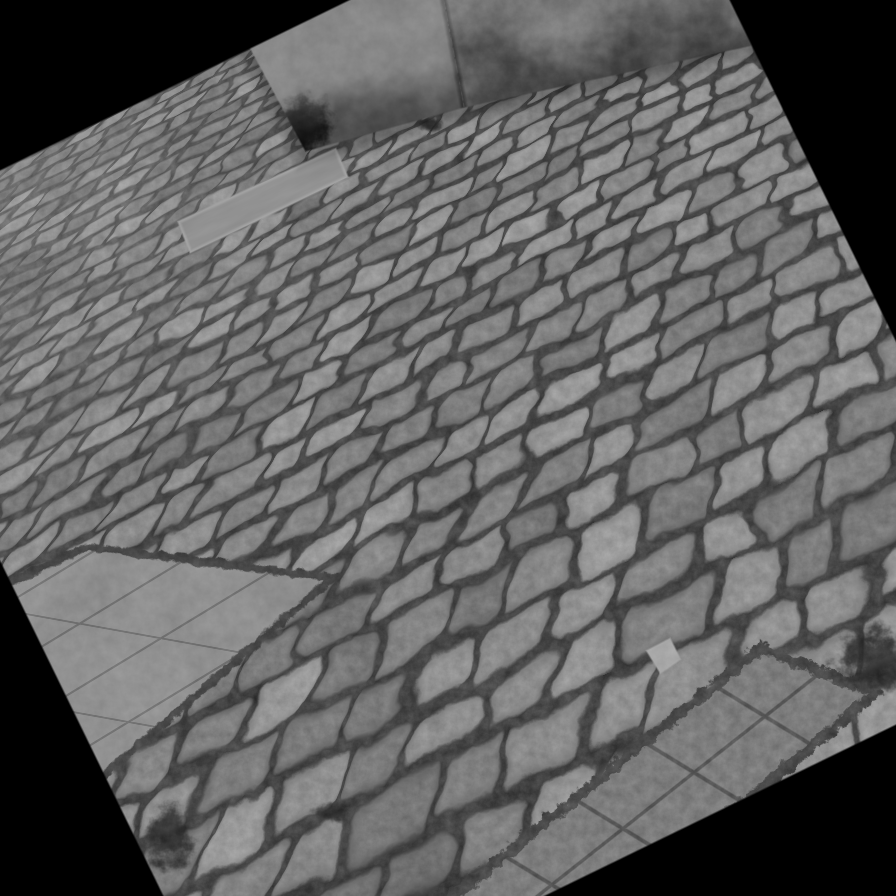
A three.js fragment shader for this texture:

```glsl
varying vec2 vUv;

float hash(vec2 p) {
  vec3 q = fract(p.xyx * vec3(0.1031, 0.103, 0.0973));
  q += dot(q, q.yzx + 33.33);
  return fract((q.x + q.y) * q.z);
}

vec2 gradient(vec2 cell) {
  float angle = 6.2832 * hash(cell);
  return vec2(cos(angle), sin(angle));
}

float noise(vec2 p) {
  vec2 i = floor(p), f = fract(p), w = f * f * f * (f * (f * 6.0 - 15.0) + 10.0);
  vec2 e = vec2(1.0, 0.0);
  float low = mix(dot(gradient(i), f), dot(gradient(i + e), f - e), w.x);
  float high = mix(dot(gradient(i + e.yx), f - e.yx), dot(gradient(i + 1.0), f - 1.0), w.x);
  return mix(low, high, w.y);
}

float fbm(vec2 p) {
  float sum = 0.0, amp = 1.0;
  for (int i = 0; i < 4; i++) {
    sum += amp * noise(p);
    p = p * 2.03 + 7.1;
    amp *= 0.55;
  }
  return sum;
}

// Signed distance to the left of an edge
float edge(vec2 p, vec2 a, vec2 b) {
  vec2 d = normalize(b - a);
  return dot(p - a, vec2(-d.y, d.x));
}

// Clockwise convex quad, negative inside
float quad(vec2 p, vec2 a, vec2 b, vec2 c, vec2 d) {
  return max(max(edge(p, a, b), edge(p, b, c)), max(edge(p, c, d), edge(p, d, a)));
}

float fill(float d) { return smoothstep(0.0015, -0.0015, d); }

float blot(vec2 p, vec2 centre, vec2 radius) {
  return smoothstep(1.2, 0.5, length((p - centre) / radius) + 0.5 * fbm(p * 45.0));
}

float joint(float x, float width) {
  return smoothstep(width, width * 0.3, abs(fract(x) - 0.5));
}

// Rows of setts receding towards a horizon
float cobbles(vec2 f, float grain) {
  vec2 g = vec2((f.x - 1.5) * 15.0, 30.0) / (1.55 - f.y);
  g += 0.3 * vec2(noise(g * 0.8), noise(g * 0.7 + 40.0));
  g += 0.13 * vec2(noise(g * 2.3 + 9.0), noise(g * 2.3 + 23.0));
  float row = floor(g.y);
  g.x += 0.5 * row + 0.6 * hash(vec2(row, 3.0)) + 0.35 * noise(vec2(g.x * 0.9, row * 5.3));
  vec2 id = vec2(floor(g.x), row);
  float tone = hash(id + 60.0);
  vec2 c = fract(g) - 0.5;
  c.y += c.x * 0.22 * (hash(id + 90.0) - 0.5);
  vec2 size = vec2(0.87, 0.43) - 0.09 * vec2(hash(id + 130.0), hash(id + 170.0));
  vec2 q = abs(c * vec2(1.9, 1.0)) - size + 0.17;
  float d = length(max(q, 0.0)) + min(max(q.x, q.y), 0.0) - 0.17 + 0.06 * grain;
  float far = smoothstep(0.5, 1.0, f.y) * smoothstep(0.8, 0.1, f.x);
  float stone = 0.535 + 0.13 * (tone - 0.5) + 0.07 * grain - 0.05 * smoothstep(-0.16, 0.0, d);
  float soil = 0.27 + 0.09 * grain + 0.14 * far;
  return mix(soil, stone, smoothstep(0.06, -0.04 - 0.06 * far, d));
}

void main() {
  vec2 p = vUv;
  // Tilted frame
  vec2 f = vec2(0.899 * p.x + 0.438 * p.y - 0.165, 0.899 * p.y - 0.438 * p.x + 0.266);
  float grain = fbm(p * 75.0), stain = fbm(p * 11.0);
  float shade = cobbles(f, grain) + 0.035 * stain;
  shade *= 1.0 - 0.2 * smoothstep(0.22, 0.0, f.y) * smoothstep(0.45, 0.1, f.x);

  // Paved corner on the left
  float paving = quad(p, vec2(0.0, 0.34), vec2(0.098, 0.385), vec2(0.36, 0.352), vec2(0.11, 0.135));
  paving += 0.004 * grain;
  float seams = max(joint(dot(p, vec2(-8.5, 14.0)), 0.03), joint(dot(p, vec2(1.8, 10.0)) + 0.3, 0.016));
  float slab = 0.565 + 0.03 * grain + 0.04 * stain - 0.12 * seams;
  shade = mix(shade, 0.28 + 0.07 * grain, fill(paving - 0.009));
  shade = mix(shade, slab, fill(paving));

  // Paved strip at the lower right
  float strip = quad(p, vec2(0.43, -0.07), vec2(0.85, 0.27), vec2(0.965, 0.225), vec2(0.77, 0.06));
  strip += 0.007 * grain;
  seams = max(joint(dot(p, vec2(-7.5, 9.5)), 0.035), joint(dot(p, vec2(5.5, 9.0)), 0.035));
  shade = mix(shade, 0.29 + 0.08 * grain, fill(strip - 0.012));
  shade = mix(shade, 0.49 + 0.07 * grain - 0.15 * seams, fill(strip));

  // Pale board and small tile
  float board = quad(p, vec2(0.198, 0.753), vec2(0.375, 0.835), vec2(0.389, 0.802), vec2(0.212, 0.717));
  float boardTone = 0.57 + 0.03 * fbm(f * vec2(12.0, 70.0)) + 0.07 * smoothstep(-0.005, -0.001, board);
  shade = mix(shade, boardTone, fill(board));
  float tile = quad(p, vec2(0.721, 0.274), vec2(0.748, 0.288), vec2(0.76, 0.264), vec2(0.737, 0.248));
  shade = mix(shade, 0.66 + 0.03 * grain, fill(tile));

  // Dirt and holes
  float dirt = blot(p, vec2(0.975, 0.265), vec2(0.04, 0.035));
  dirt = max(dirt, blot(p, vec2(0.19, 0.065), vec2(0.025, 0.035)));
  dirt = max(dirt, blot(p, vec2(0.373, 0.094), vec2(0.021, 0.012)));
  dirt = max(dirt, blot(p, vec2(0.48, 0.862), vec2(0.013, 0.008)));
  shade = mix(shade, 0.17 + 0.06 * grain, 0.85 * dirt);

  // Two weathered wall faces
  float nearFace = quad(p, vec2(0.223, 1.05), vec2(0.486, 1.05), vec2(0.518, 0.88), vec2(0.341, 0.831));
  float farFace = quad(p, vec2(0.486, 1.05), vec2(0.9, 1.05), vec2(0.9, 0.962), vec2(0.518, 0.88));
  float nearHeight = edge(p, vec2(0.341, 0.831), vec2(0.518, 0.88));
  float farHeight = edge(p, vec2(0.518, 0.88), vec2(0.9, 0.962));
  shade *= 1.0 - 0.25 * smoothstep(0.025, 0.0, min(abs(nearFace), abs(farFace)));
  float nearTone = mix(0.27, 0.52, smoothstep(0.0, 0.075, nearHeight + 0.02 * stain));
  nearTone -= 0.2 * blot(p, vec2(0.34, 0.86), vec2(0.03, 0.035));
  float farTone = mix(0.27, 0.47, smoothstep(0.0, 0.085, farHeight + 0.035 * stain));
  shade = mix(shade, nearTone + 0.07 * stain + 0.025 * grain, fill(nearFace));
  shade = mix(shade, farTone + 0.1 * stain + 0.04 * grain, fill(farFace));
  float corner = abs(edge(p, vec2(0.518, 0.88), vec2(0.495, 1.0)));
  shade -= 0.12 * smoothstep(0.006, 0.001, corner) * fill(min(nearFace, farFace));

  // Black surround
  vec2 border = abs(f - vec2(0.502, 0.497)) - vec2(0.503, 0.497);
  gl_FragColor = vec4(vec3(shade * fill(max(border.x, border.y))), 1.0);
}
```
